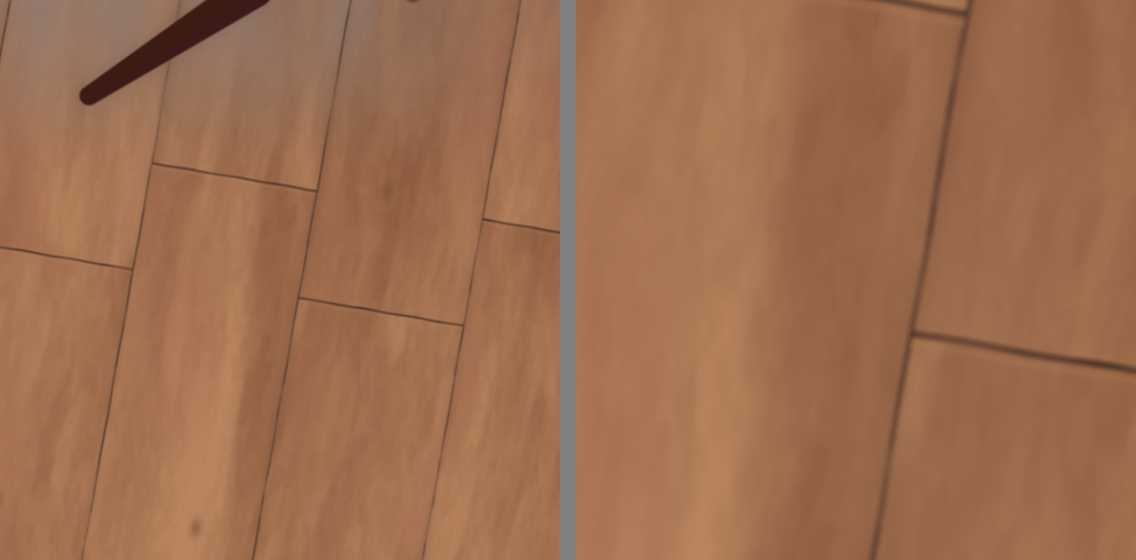
Left, the full canvas; right, a detail of the centre.
This texture is drawn by a WebGL 2 fragment shader. Its source:

```glsl
#version 300 es
precision highp float;

uniform vec2 u_resolution;
out vec4 outColor;

const vec3 LIGHT_WOOD = vec3(0.70, 0.50, 0.355);
const vec3 DARK_WOOD = vec3(0.555, 0.362, 0.25);
const vec3 RED_WOOD = vec3(0.63, 0.415, 0.31);
const vec3 GREY_SHEEN = vec3(0.57, 0.475, 0.43);
const vec3 GROUT = vec3(0.37, 0.245, 0.19);
const vec3 LEG_DARK = vec3(0.23, 0.11, 0.075);
const vec3 LEG_EDGE = vec3(0.24, 0.10, 0.10);

const float PLANK_WIDTH = 0.304;
const float PLANK_LENGTH = 1.1;
const float FIRST_SEAM = 0.147;

vec2 hash2(vec2 p) {
  vec3 q = fract(vec3(p.xyx) * vec3(0.1031, 0.1030, 0.0973));
  q += dot(q, q.yzx + 33.33);
  return fract((q.xx + q.yz) * q.zy);
}

// Blended cells, each with its own random value; sharp sets the blend
float cellular(vec2 p, float sharp) {
  vec2 cell = floor(p);
  float total = 0.0, weights = 0.0;
  for (int j = -1; j <= 1; j++) {
    for (int i = -1; i <= 1; i++) {
      vec2 id = cell + vec2(i, j);
      vec2 offset = id + 0.15 + 0.7 * hash2(id) - p;
      float w = exp(-sharp * dot(offset, offset));
      total += w * hash2(id + 57.0).x;
      weights += w;
    }
  }
  return total / weights;
}

// Sparse dark ovals, one candidate per cell
float knots(vec2 p, float density) {
  vec2 id = floor(p);
  vec2 d = fract(p) - 0.3 - 0.4 * hash2(id);
  float present = step(1.0 - density, hash2(id + 19.0).y);
  return present * exp(-dot(d, d) * 160.0);
}

float line(float dist, float halfWidth, float soft) {
  return 1.0 - smoothstep(halfWidth - soft, halfWidth + soft, abs(dist));
}

// Distance to a rod whose radius grows from a to b; y is the signed side
vec2 taperedRod(vec2 p, vec2 a, vec2 b, float ra, float rb) {
  vec2 axis = b - a, q = p - a;
  float t = clamp(dot(q, axis) / dot(axis, axis), 0.0, 1.0);
  float r = mix(ra, rb, t);
  float side = (axis.x * q.y - axis.y * q.x) / (length(axis) * r);
  return vec2(length(q - axis * t) - r, side);
}

vec3 woodColor(vec2 p, vec2 plank, float light) {
  vec2 seed = hash2(plank + 11.0);
  vec2 g = p + seed * 7.0;
  g.x += 0.004 * sin(g.y * 9.0) + 0.002 * sin(g.y * 31.0 + g.x * 40.0);
  float broad = cellular(g * vec2(10.0, 1.3), 6.0);
  float streak = cellular(g * vec2(34.0, 6.0) + 40.0, 7.0);
  float fleck = cellular(g * vec2(85.0, 24.0) + 90.0, 9.0);
  float grit = cellular(g * vec2(190.0, 90.0) + 130.0, 6.0);
  float tone = 0.57 + 0.8 * (broad - 0.5) + 0.42 * (streak - 0.5);
  tone += 0.2 * (fleck - 0.5) + 0.1 * (grit - 0.5) + 0.16 * (seed.x - 0.5) + light;
  vec3 color = mix(DARK_WOOD, LIGHT_WOOD, clamp(tone, -0.1, 1.15));
  float red = smoothstep(0.45, 0.85, cellular(g * vec2(8.0, 2.2) + 70.0, 5.0));
  return mix(color, RED_WOOD, 0.4 * red);
}

void main() {
  vec2 uv = gl_FragCoord.xy / u_resolution.y;
  float pixel = 1.0 / u_resolution.y;

  // Tilted floor frame: x across the planks, y along them
  vec2 p = vec2(uv.x - 0.175 * uv.y - FIRST_SEAM, uv.y + 0.17 * uv.x);
  float column = floor(p.x / PLANK_WIDTH);
  float jointStart = mix(0.755, 0.559, mod(column, 2.0));
  float row = floor((p.y - jointStart) / PLANK_LENGTH);

  // Planks are brighter toward the bottom
  float light = 0.16 - 0.34 * smoothstep(0.1, 1.0, uv.y);
  vec3 color = woodColor(p, vec2(column, row), light);
  color = mix(color, DARK_WOOD * 0.75, 0.5 * knots(p * vec2(8.0, 4.5) + 3.0, 0.1));

  // Cool window sheen, strongest at the upper left
  float sheen = smoothstep(0.65, 1.02, uv.y) * (1.0 - 0.7 * smoothstep(0.5, 0.95, uv.x));
  color = mix(color, GREY_SHEEN, sheen * (0.4 + 0.6 * cellular(p * vec2(14.0, 4.0), 5.0)));

  // Long seams are soft and broken; short end joints stay darker
  float seamIndex = round(p.x / PLANK_WIDTH);
  float seam = p.x - PLANK_WIDTH * seamIndex + 0.0005 * sin(p.y * 37.0 + seamIndex);
  float joint = p.y - jointStart;
  joint -= PLANK_LENGTH * round(joint / PLANK_LENGTH);
  joint += 0.0005 * sin(p.x * 70.0);
  float stretchWear = cellular(vec2(seamIndex * 5.0, p.y * 5.0), 6.0);
  float chipWear = cellular(vec2(p.x * 30.0, p.y * 45.0) + 20.0, 6.0);
  float wear = 0.6 * stretchWear + 0.4 * chipWear;
  float soft = max(pixel, 0.0024);
  color *= 1.0 - 0.1 * exp(-abs(seam) * 120.0);
  float seamInk = mix(0.2, 0.85, smoothstep(0.2, 0.75, wear));
  color = mix(color, GROUT, line(seam, 0.0019, soft) * seamInk);
  color = mix(color, GROUT * 0.85, line(joint, 0.0021, soft) * mix(0.55, 1.0, chipWear));
  color = mix(color, LIGHT_WOOD, 0.25 * line(joint + 0.0065, 0.0015, soft));

  // Tapered leg with a reddish lower edge, and a second foot at the top
  vec2 leg = taperedRod(uv, vec2(0.159, 0.829), vec2(0.454, 1.02), 0.017, 0.034);
  vec2 foot = taperedRod(uv, vec2(0.737, 1.012), vec2(0.76, 1.03), 0.014, 0.02);
  color *= 1.0 - 0.08 * exp(-max(leg.x, 0.0) * 70.0);
  vec3 legColor = mix(LEG_DARK, LEG_EDGE, smoothstep(0.1, -0.8, leg.y));
  float edge = max(pixel, 0.003);
  color = mix(color, legColor, 1.0 - smoothstep(-edge, edge, leg.x));
  color = mix(color, LEG_EDGE, 0.7 * (1.0 - smoothstep(-0.005, 0.007, foot.x)));

  outColor = vec4(color, 1.0);
}
```
